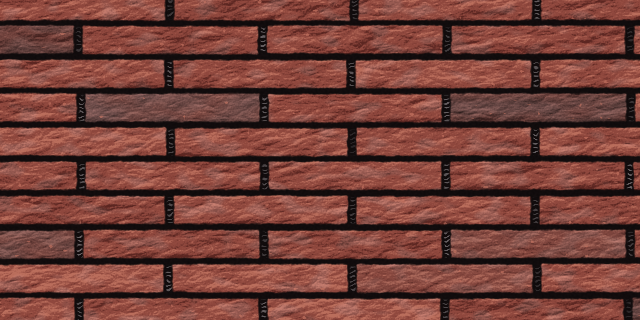
Reproduce this texture procedurally as a Shadertoy shader.

```glsl
const vec2 PITCH = vec2(0.573, 0.1064);      // brick plus joint, canvas height = 1
const vec2 JOINT = vec2(0.027, 0.0180);      // joint widths
const float FIRST_BED = 0.0716;              // first bed joint, from the top
const vec2 ROW_START = vec2(0.251, 0.529);   // head joint position in alternate rows

const vec3 MORTAR = vec3(0.065, 0.045, 0.048);
const vec3 RIB    = vec3(0.46, 0.43, 0.44);
const vec3 DEEP   = vec3(0.36, 0.15, 0.13);
const vec3 CLAY   = vec3(0.56, 0.28, 0.24);
const vec3 LIGHT  = vec3(0.73, 0.43, 0.36);
const vec3 DUST   = vec3(0.62, 0.41, 0.38);
const vec3 SCORCH = vec3(0.40, 0.28, 0.27);

float hash(vec2 p) {
    vec3 q = fract(p.xyx * vec3(0.1031, 0.1030, 0.0973));
    q += dot(q, q.yzx + 33.33);
    return fract((q.x + q.y) * q.z);
}

float cornerSlope(vec2 corner, vec2 offset) {
    float angle = 6.2832 * hash(corner);
    return dot(vec2(cos(angle), sin(angle)), offset);
}

float gradientNoise(vec2 p) {
    vec2 i = floor(p), f = p - i;
    vec2 u = f * f * f * (f * (f * 6.0 - 15.0) + 10.0);
    vec2 e = vec2(1.0, 0.0);
    return mix(mix(cornerSlope(i, f), cornerSlope(i + e, f - e), u.x),
               mix(cornerSlope(i + e.yx, f - e.yx), cornerSlope(i + e.xx, f - e.xx), u.x), u.y);
}

// Creased, slanting layers of split clay
float rockHeight(vec2 p) {
    p = vec2(p.x + 0.6 * p.y, p.y) * vec2(9.0, 19.0);
    float height = 0.0, amplitude = 0.5;
    for (int i = 0; i < 5; i++) {
        height += amplitude * abs(gradientNoise(p));
        p = mat2(1.6, 1.0, -1.0, 1.6) * p + 7.3;
        amplitude *= 0.54;
    }
    return height;
}

float relief(vec2 p, vec2 lightStep) {
    return rockHeight(p + lightStep) - rockHeight(p);
}

float roundedBox(vec2 p, vec2 halfSize, float radius) {
    vec2 d = abs(p) - halfSize + radius;
    return length(max(d, 0.0)) + min(max(d.x, d.y), 0.0) - radius;
}

float jointShift(vec2 id) {
    return 0.016 * (hash(id + 41.7) - 0.5);
}

vec3 brickColor(vec2 p, vec2 id, float height01) {
    vec2 q = p + 5.0 * vec2(hash(id + 3.1), hash(id + 8.6));
    float slope = relief(q, vec2(0.0015, 0.0045));
    float patches = gradientNoise(q * vec2(8.0, 16.0));
    float grain = gradientNoise(q * 190.0);

    // Light falls from above
    float tone = 0.55 + 0.28 * (hash(id + 12.4) - 0.5);
    tone += 3.6 * slope + 0.25 * patches + 0.18 * grain;
    tone += 0.16 * smoothstep(0.12, 0.0, height01) - 0.22 * smoothstep(0.8, 1.0, height01);

    vec3 color = mix(DEEP, CLAY, smoothstep(0.0, 0.48, tone));
    color = mix(color, LIGHT, smoothstep(0.48, 0.98, tone));

    // Pale dust and a few kiln-darkened bricks
    float dust = smoothstep(0.0, 0.35, gradientNoise(q * vec2(13.0, 25.0) + 19.0));
    color = mix(color, DUST * (0.65 + 0.6 * tone), 0.55 * dust);
    float scorched = smoothstep(0.82, 0.92, hash(id + 27.9));
    vec3 burnt = SCORCH * (0.5 + 0.8 * tone);
    color = mix(color, burnt, scorched * clamp(0.8 + 0.6 * patches, 0.0, 1.0));

    // Small chips
    float chip = smoothstep(0.43, 0.55, gradientNoise(q * vec2(46.0, 70.0)));
    return mix(color, LIGHT * 1.08, 0.6 * chip);
}

// Tooled ridges inside a head joint
vec3 mortarColor(vec2 p, float across, float inRow, vec2 id) {
    float wobble = gradientNoise(p * vec2(60.0, 45.0));
    float ridge = sin(6.2832 * (p.y * 72.0 + 900.0 * across * across + 0.7 * wobble));
    float column = smoothstep(0.011, 0.004, abs(across - 0.002 - 0.005 * wobble));
    float body = smoothstep(0.009, 0.022, inRow) * smoothstep(0.009, 0.016, PITCH.y - inRow);
    float strength = mix(0.25, 0.9, hash(id + 61.3));
    float grit = 0.5 + 0.5 * gradientNoise(p * 130.0);
    vec3 base = MORTAR * (0.7 + 0.6 * grit);
    return mix(base, RIB, smoothstep(0.1, 0.9, ridge) * column * body * strength);
}

void mainImage(out vec4 fragColor, in vec2 fragCoord) {
    float pixel = 1.0 / iResolution.y;
    vec2 p = vec2(fragCoord.x, iResolution.y - fragCoord.y) * pixel;

    // Running bond
    float row = floor((p.y - FIRST_BED) / PITCH.y);
    float start = mod(row, 2.0) < 0.5 ? ROW_START.x : ROW_START.y;
    vec2 id = vec2(floor((p.x - start) / PITCH.x), row);
    vec2 local = p - vec2(start, FIRST_BED) - id * PITCH;

    // Uneven brick ends and rough outline
    float left = jointShift(id);
    float right = PITCH.x + jointShift(id + vec2(1.0, 0.0));
    vec2 center = vec2(0.5 * (left + right), 0.5 * PITCH.y + 0.003 * (hash(id + 5.2) - 0.5));
    vec2 halfSize = 0.5 * (vec2(right - left, PITCH.y) - JOINT);
    float edge = roundedBox(local - center, halfSize, 0.005);
    edge += 0.004 * gradientNoise(p * vec2(28.0, 40.0)) + 0.002 * gradientNoise(p * 110.0);

    bool nearLeft = local.x < center.x;
    float across = local.x - (nearLeft ? left : right);
    vec2 jointId = id + vec2(nearLeft ? 0.0 : 1.0, 0.0);
    float height01 = (local.y - center.y) / (2.0 * halfSize.y) + 0.5;

    vec3 brick = brickColor(p, id, height01) * mix(0.7, 1.0, smoothstep(0.0, 0.004, -edge));
    vec3 mortar = mortarColor(p, across, local.y, jointId);
    float coverage = smoothstep(pixel, -pixel, edge);
    fragColor = vec4(mix(mortar, brick, coverage), 1.0);
}
```
